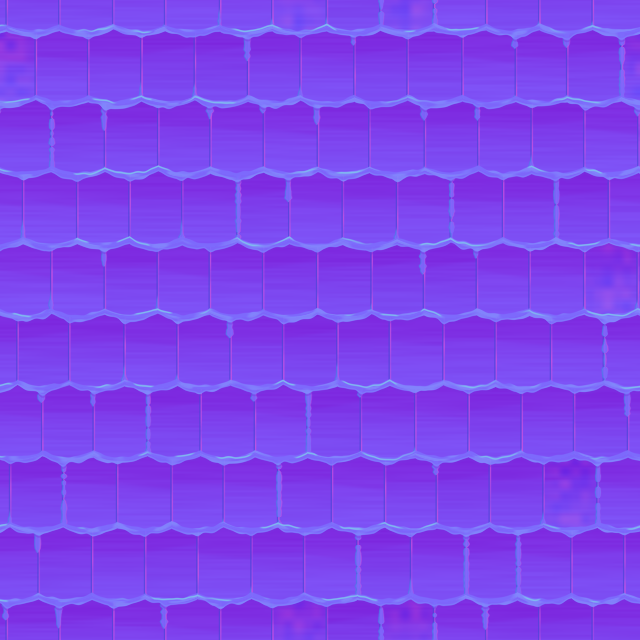
Reproduce this texture map procedurally as a Shadertoy shader.

```glsl
// Normal map of a shingle roof: nine staggered courses of twelve scalloped tiles.
// Each pixel finds its course from the curved lips, then its nearest vertical joint;
// hashes and value noise vary the tile tint, joint debris and lip highlights.

#define ROWS 9.0
#define COLS 12.0
#define ROW_SHIFT 0.469    // height of the first lip, in courses from the top
#define SAG 0.085          // rise of the lip at the joints, in courses
#define LIP 0.046          // half thickness of the lip, in courses
#define JOINT 0.013        // half width of a joint line, in tiles
#define DEBRIS 0.055       // half width of debris in a joint, in tiles
#define TILE_TOP vec3(0.495, 0.195, 0.90)
#define TILE_BASE vec3(0.490, 0.315, 0.96)
#define LIP_COLOR vec3(0.49, 0.42, 0.99)
#define EDGE_PINK vec3(0.78, 0.32, 0.88)
#define EDGE_CYAN vec3(0.50, 0.76, 0.93)

const float stagger[9] = float[9](0.66, 0.95, 0.44, 0.95, 0.31, 0.78, 0.20, 0.72, 0.12);

float hash(vec2 p) {
    vec3 q = fract(p.xyx * 0.1031);
    q += dot(q, q.yzx + 33.33);
    return fract((q.x + q.y) * q.z);
}

float noise(vec2 p) {
    vec2 i = floor(p), f = fract(p);
    f = f * f * (3.0 - 2.0 * f);
    return mix(mix(hash(i), hash(i + vec2(1, 0)), f.x),
               mix(hash(i + vec2(0, 1)), hash(i + vec2(1, 1)), f.x), f.y);
}

// Soft coverage of a band of half width w around zero
float band(float d, float w, float aa) {
    return 1.0 - smoothstep(w - aa, w + aa, abs(d));
}

// Signed distance to the nearest joint of a course, and that joint's index
vec2 nearestJoint(float x, float row) {
    float u = x - stagger[int(mod(row, ROWS))];
    float id = floor(u + 0.5);
    float jitter = 0.05 * (hash(vec2(mod(id, COLS) + 3.0, mod(row, ROWS) + 11.0)) - 0.5);
    return vec2(u - id - jitter, mod(id, COLS));
}

vec3 tileColor(vec2 joint, float row, float t, float x, float r) {
    vec2 id = vec2(mod(joint.y + step(0.0, joint.x), COLS), row);
    float tint = hash(id + 40.0);
    float across = fract(joint.x) - 0.5;
    vec3 col = mix(TILE_TOP, TILE_BASE, smoothstep(-0.05, 1.0, t));

    // Slanted dark band, grain streaks and a slight tint per tile
    float slant = t - 0.22 - 0.16 * tint - (tint - 0.5) * 0.25 * across;
    col -= vec3(0.0, 0.028, 0.018) * (1.0 - smoothstep(-0.02, 0.05, slant));
    float grain = noise(vec2(x * 0.8 + tint * 9.0, r * 34.0)) - 0.5;
    col += vec3(0.012, 0.035, 0.022) * grain + vec3(0.01, 0.025, 0.015) * (tint - 0.5);

    // A few tiles carry a blotchy smear
    float smear = step(0.97, hash(id + 71.0)) * smoothstep(0.5, 0.2, abs(across));
    return col + vec3(0.16, 0.05, -0.03) * smear * (noise(vec2(x * 5.0, r * 6.0)) - 0.45);
}

vec3 addJoint(vec3 col, vec2 joint, float row, float t, float r, float aa) {
    float kind = hash(vec2(joint.y + 17.0, row + 5.0));
    float len = 0.14 + 0.3 * hash(vec2(joint.y + 29.0, row + 8.0));
    float rough = noise(vec2(joint.y * 7.0 + row * 3.0, r * 22.0));
    float wear = noise(vec2(joint.y * 5.0 + 2.0, r * 5.0));

    // Thin seam: shaded on its left, lit on its right
    col = mix(col, vec3(0.29, 0.27, 0.84), 0.65 * band(joint.x + JOINT, JOINT, aa));
    col = mix(col, EDGE_PINK, (0.25 + 0.6 * wear) * band(joint.x - JOINT, JOINT, aa));

    // Debris hangs from the top, climbs from the bottom, or fills the joint
    float fill = kind < 0.22 ? 1.0 - smoothstep(len - 0.08, len, t)
               : kind < 0.46 ? smoothstep(0.95 - len, 1.0, t)
               : kind > 0.80 ? 0.8 * smoothstep(0.15, 0.45, rough + 0.15) : 0.0;
    fill = max(fill, 0.75 * smoothstep(0.84, 0.96, t));
    float w = DEBRIS * fill * (0.5 + 0.8 * rough);
    float side = joint.x - (kind - 0.5) * 0.04;
    float present = smoothstep(0.0, 0.3, fill);
    col = mix(col, LIP_COLOR, 0.85 * present * band(side, w, aa));
    col = mix(col, vec3(0.30, 0.48, 0.91), 0.65 * present * band(side + w, JOINT, aa));
    return mix(col, EDGE_PINK, 0.55 * present * wear * band(side - w, JOINT, aa));
}

void mainImage(out vec4 fragColor, in vec2 fragCoord) {
    vec2 p = fragCoord / iResolution.xy;
    float x = p.x * COLS;
    float r = (1.0 - p.y) * ROWS - ROW_SHIFT;
    float aaX = 0.6 * COLS / iResolution.x, aaY = 0.8 * ROWS / iResolution.y;

    // Distance below the scalloped lip of the course above
    float lipId = floor(r + 0.5);
    vec2 above = nearestJoint(x, lipId - 1.0);
    float cusp = pow(max(1.0 - 2.0 * abs(above.x), 0.0), 2.0);
    float d = r - lipId + SAG * cusp;

    float row = d < 0.0 ? lipId - 1.0 : lipId;
    vec2 joint = nearestJoint(x, row);
    float rowId = mod(row, ROWS), t = r - row;
    vec3 col = tileColor(joint, rowId, t, x, r);
    col = addJoint(col, joint, rowId, t, r, aaX);

    // Lip with ragged edges and a small point over each joint below
    vec2 below = nearestJoint(x, lipId);
    float top = -LIP + 0.03 * (noise(vec2(x * 7.0, lipId * 13.0)) - 0.5);
    float bottom = LIP + 0.045 * (noise(vec2(x * 6.0, lipId * 19.0 + 7.0)) - 0.5)
                 + 0.03 * smoothstep(0.12, 0.0, abs(below.x));
    float lip = smoothstep(-aaY, aaY, d - top) * smoothstep(-aaY, aaY, bottom - d);
    float ridge = noise(vec2(x * 4.0, lipId * 23.0 + d * 25.0));
    vec3 lipCol = mix(LIP_COLOR, vec3(0.51, 0.53, 0.99), smoothstep(0.4, 0.8, ridge));
    col = mix(col, lipCol, 0.92 * lip);

    // Bright slivers along the lip, with a faint shade under it
    float glint = smoothstep(0.58, 0.78, noise(vec2(x * 2.6, lipId * 17.0 + 3.0)));
    float drift = 0.035 * noise(vec2(x * 3.0, lipId * 31.0));
    col = mix(col, EDGE_CYAN, 0.9 * glint * band(d - top - drift, 0.011, aaY));
    col = mix(col, vec3(0.50, 0.55, 0.99), 0.45 * band(d - bottom + 0.012, 0.009, aaY));
    col = mix(col, vec3(0.47, 0.19, 0.87), 0.4 * band(d - bottom - 0.02, 0.012, aaY));
    fragColor = vec4(clamp(col, 0.0, 1.0), 1.0);
}
```
